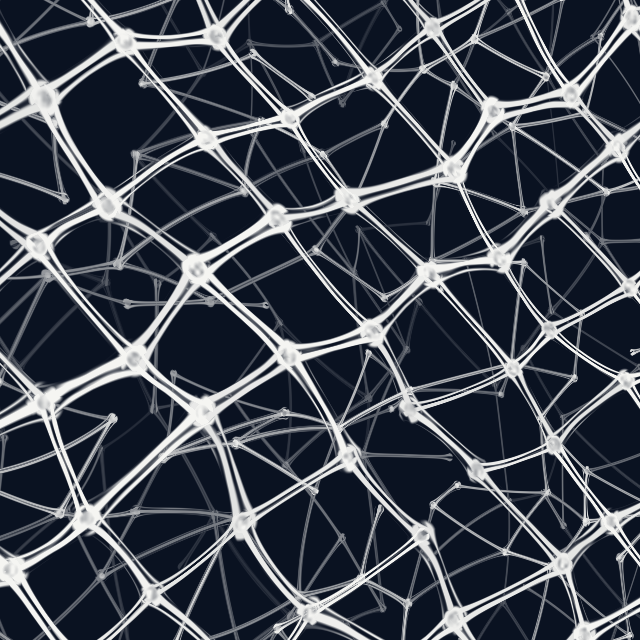
Write a three.js fragment shader that draws this pattern.

```glsl
// Glassy white lattice of streaked struts and knots over dark navy, with fine webs behind.
#define NAVY vec3(0.04, 0.07, 0.13)
#define WHITE vec3(0.96, 0.96, 0.95)
#define FALLING vec2(0.118, -0.117)   // lattice step, down to the right
#define RISING vec2(0.135, 0.092)     // lattice step, up to the right
#define MAIN_WIDTH 0.0130
#define FINE_WIDTH 0.0050
#define FAINT_WIDTH 0.0038
#define STREAKS 5.6                   // bright bands across a strut
#define SOFT_EDGE 0.0020

varying vec2 vUv;

float hash(vec2 p) {
  return fract(sin(dot(p, vec2(127.1, 311.7))) * 43758.5453);
}

float noise(vec2 p) {
  vec2 i = floor(p), f = fract(p);
  f = f * f * (3.0 - 2.0 * f);
  return mix(mix(hash(i), hash(i + vec2(1.0, 0.0)), f.x),
             mix(hash(i + vec2(0.0, 1.0)), hash(i + 1.0), f.x), f.y);
}

float cross2(vec2 a, vec2 b) { return a.x * b.y - a.y * b.x; }

// Brightness of one bent strut that flares into its end knots.
float strut(vec2 p, vec2 a, vec2 b, float width, float bend, float seed) {
  vec2 axis = b - a, rel = p - a;
  float len = length(axis);
  axis /= len;
  float along = dot(rel, axis);
  float t = clamp(along / len, 0.0, 1.0);
  float side = cross2(axis, rel) - bend * len * t * (1.0 - t);
  float beyond = max(max(-along, along - len), 0.0);
  float toEnd = min(t, 1.0 - t) * len;
  float halfWidth = width * (0.78 + 0.9 * exp(-toEnd / (1.7 * width)));
  float soft = max(SOFT_EDGE, 0.22 * halfWidth);
  float mask = 1.0 - smoothstep(halfWidth - soft, halfWidth + 0.2 * soft, length(vec2(side, beyond)));

  // Lengthwise glass streaks that drift slowly along the strut
  float u = side / halfWidth;
  float drift = 2.2 * noise(vec2(t * 3.0, seed * 53.0));
  float band = 0.5 + 0.5 * cos(u * STREAKS + drift + seed * 6.28);
  band += 0.5 * (noise(vec2(u * 4.0 + seed * 91.0, t * 4.0)) - 0.45);
  float streak = smoothstep(-0.05, 0.72, band);
  return mask * mix(0.8, streak, smoothstep(0.002, 0.007, halfWidth));
}

// Jittered lattice: x = strut brightness, y = knot coverage.
vec2 web(vec2 p, vec2 stepA, vec2 stepB, float jitter, float width, float keep, float diagonal, vec2 glow, float seed) {
  vec2 cell = floor(vec2(cross2(p, stepB), cross2(stepA, p)) / cross2(stepA, stepB));
  vec2 result = vec2(0.0);
  for (int j = -1; j <= 1; j++) {
    for (int i = -1; i <= 1; i++) {
      vec2 id = cell + vec2(float(i), float(j));
      vec2 key = id + seed;
      vec2 n = id + 0.5 + jitter * (vec2(hash(key), hash(key + 37.3)) * 2.0 - 1.0);
      vec2 a = n.x * stepA + n.y * stepB;
      for (int k = 0; k < 3; k++) {
        vec2 dir = k == 0 ? vec2(1.0, 0.0) : (k == 1 ? vec2(0.0, 1.0) : vec2(1.0));
        float chance = k == 2 ? diagonal : keep;
        float pick = hash(key * 1.7 + float(k) * 11.9);
        if (pick < chance) {
          vec2 other = key + dir;
          vec2 m = id + dir + 0.5 + jitter * (vec2(hash(other), hash(other + 37.3)) * 2.0 - 1.0);
          vec2 b = m.x * stepA + m.y * stepB;
          // Struts in one row share a weight, so bold lines run on
          float row = hash(vec2(k == 0 ? key.y : key.x, seed + float(k) * 5.3));
          float own = hash(key + float(k) * 19.7 + 3.1);
          float w = width * (0.6 + 0.5 * row + 0.3 * own);
          float light = mix(glow.x, glow.y, hash(key * 2.3 + float(k)));
          float bend = (own - 0.5) * 0.35;
          result.x = max(result.x, light * strut(p, a, b, w, bend, own));
        }
      }
      float radius = width * (0.9 + 0.4 * hash(key + 8.8));
      result.y = max(result.y, 1.0 - smoothstep(0.5 * radius, radius, length(p - a)));
    }
  }
  return result;
}

void main() {
  // Gentle warp: cells grow smaller and lines swing toward the right
  vec2 p = vUv * (0.86 + 0.24 * vUv.x);
  p += 0.016 * vec2(sin(7.0 * vUv.y + 2.0), sin(6.0 * vUv.x + 4.0 * vUv.y));

  vec2 mainWeb = web(p, FALLING, RISING, 0.21, MAIN_WIDTH, 0.95, 0.0, vec2(0.92, 1.04), 4.7);
  vec2 fineWeb = web(p + 0.043, vec2(0.118, -0.035), vec2(0.030, 0.112), 0.34,
                     FINE_WIDTH, 0.60, 0.40, vec2(0.40, 1.0), 21.3);
  vec2 faintWeb = web(p + 0.091, vec2(0.085, 0.080), vec2(-0.100, 0.115), 0.36,
                      FAINT_WIDTH, 0.60, 0.35, vec2(0.12, 0.55), 63.1);

  // Knobbly knots sit over the struts of their own web
  float knob = 0.52 + 0.55 * noise(p * 130.0);
  float front = mix(mainWeb.x, knob, 0.75 * mainWeb.y);
  float middle = mix(fineWeb.x, knob, 0.75 * fineWeb.y * step(0.05, fineWeb.x));
  float light = max(front, max(middle, faintWeb.x));
  gl_FragColor = vec4(mix(NAVY, WHITE, clamp(light, 0.0, 1.0)), 1.0);
}
```
